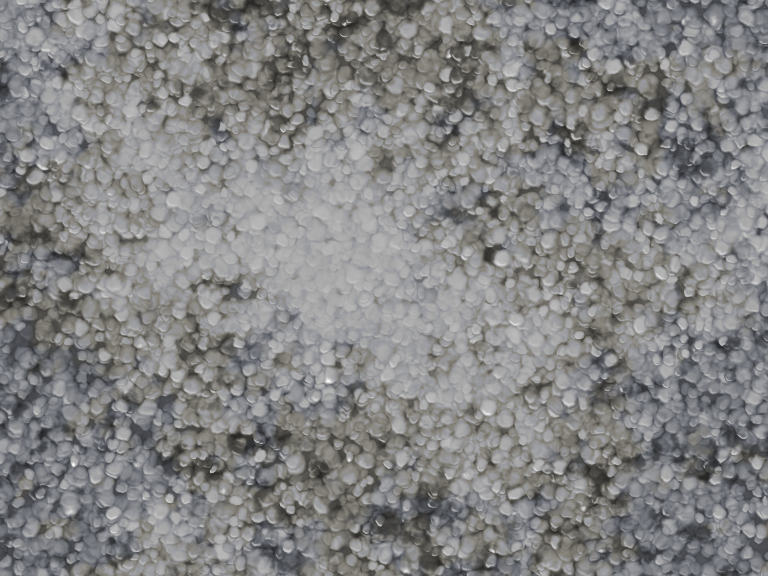
This texture is drawn by a WebGL 2 fragment shader. Its source:

```glsl
#version 300 es
precision highp float;
// A heap of small translucent ice beads with packed pale drifts and dark gaps.
// Jittered grids of soft, slightly bent discs are stacked from deep to top; a
// drift field of noise and broad mounds sets how densely and brightly they lie.
#define BEAD_CELL 0.028
#define LAYERS 6
#define EDGE_BLUR 0.26
#define BEAD_OPACITY 0.76
#define RIM_LIGHT 0.26
#define GAP_SHADOW 0.29
#define GAP_TONE 0.24
#define DRIFT_TONE 0.63
#define DRIFT_HAZE 0.60
#define PIT_DEPTH 0.50
#define BEND 0.014
#define LIFT 0.06

uniform vec2 u_resolution;
out vec4 fragColor;

// Integer hash: four values from 0 to 1 for a cell and a seed
vec4 hash4(vec2 cell, int seed) {
    uvec4 v = uvec4(ivec4(ivec2(cell), seed, 7));
    v = v * 1664525u + 1013904223u;
    v += v.yzxy * v.wxyz;
    v ^= v >> 16u;
    v += v.yzxy * v.wxyz;
    v ^= v >> 15u;
    return vec4(v & 65535u) / 65535.0;
}

float valueNoise(vec2 p, int seed) {
    vec2 cell = floor(p), f = fract(p);
    f = f * f * (3.0 - 2.0 * f);
    float bottom = mix(hash4(cell, seed).x, hash4(cell + vec2(1, 0), seed).x, f.x);
    float top = mix(hash4(cell + vec2(0, 1), seed).x, hash4(cell + vec2(1, 1), seed).x, f.x);
    return mix(bottom, top, f.y);
}

float fbm(vec2 p, int seed) {
    float sum = 0.0, weight = 0.5;
    for (int i = 0; i < 4; i++) {
        sum += weight * valueNoise(p, seed + i);
        p = mat2(0.8, -0.6, 0.6, 0.8) * p * 2.03 + 3.7;
        weight *= 0.5;
    }
    return sum / 0.9375;
}

// Soft elliptic mound, tilted by an angle
float mound(vec2 p, vec2 centre, vec2 size, float angle) {
    float c = cos(angle), s = sin(angle);
    vec2 q = mat2(c, -s, s, c) * (p - centre) / size;
    return exp(-dot(q, q));
}

// 0 in dark open places, 1 in packed pale drifts
float driftField(vec2 p) {
    float heap = mound(p, vec2(0.66, 0.52), vec2(0.58, 0.25), -0.45);
    heap = max(heap, 0.85 * mound(p, vec2(1.15, 0.56), vec2(0.28, 0.14), 0.4));
    float hollow = mound(p, vec2(1.2, 0.15), vec2(0.26, 0.2), 0.5);
    hollow += 0.7 * mound(p, vec2(0.03, 0.52), vec2(0.12, 0.2), 0.0);
    float broad = fbm(p * 3.6, 11) - 0.5;
    float clumps = fbm(p * 18.0, 23) - 0.5;
    float drift = 0.36 + 0.5 * heap - 0.25 * hollow + 0.6 * broad;
    return clamp(drift + (0.9 - 0.45 * heap) * clumps, 0.0, 1.0);
}

// Lays one sheet of beads over the tone below it
float beadLayer(float tone, vec2 p, float drift, int layer) {
    float turn = float(layer) * 1.1;
    mat2 spin = mat2(cos(turn), sin(turn), -sin(turn), cos(turn));
    vec2 g = spin * p / BEAD_CELL + float(layer) * 17.3;
    vec2 home = floor(g);
    vec2 lightDir = spin * normalize(vec2(-0.35, -0.9));
    for (int y = -1; y <= 1; y++)
    for (int x = -1; x <= 1; x++) {
        vec2 cell = home + vec2(x, y);
        vec4 h = hash4(cell, layer * 2 + 101);
        vec4 k = hash4(cell, layer * 2 + 102);
        vec2 offset = g - cell - 0.5 - 0.7 * (h.xy - 0.5);
        float radius = mix(0.28, 0.58, h.z * h.z * 0.6 + h.z * 0.4);
        float d = length(offset) / radius;
        float present = smoothstep(-0.06, 0.06, mix(0.45, 1.0, drift) - h.w);

        // Contact shadow, then the translucent body
        tone *= 1.0 - present * GAP_SHADOW * (1.0 - 0.4 * drift) * smoothstep(1.42, 0.95, d);
        float facing = dot(offset, lightDir) / (radius * max(d, 0.2));
        float rim = exp(-pow((d - 0.82) / 0.20, 2.0));
        float body = 0.56 + 0.15 * drift + 0.20 * (k.x - 0.5);
        body += rim * (RIM_LIGHT * smoothstep(0.2, 1.0, facing) * (0.3 + k.y) - 0.08);
        float cover = smoothstep(1.0 + EDGE_BLUR, 1.0 - EDGE_BLUR, d);
        tone = mix(tone, body, cover * present * BEAD_OPACITY * (0.6 + 0.55 * k.z));

        // A rare wet glint on the lit side
        vec2 spark = (offset - lightDir * radius * 0.55) / (radius * 0.33);
        tone += present * step(0.992, k.w) * 0.3 * exp(-dot(spark, spark));
    }
    return tone;
}

// Warm gaps in the middle, cool greys toward the borders, neutral lights
vec3 greyTint(vec2 p, float tone) {
    vec2 away = (p * u_resolution.y / u_resolution - 0.5) * 2.0;
    float border = smoothstep(0.35, 1.6, dot(away, away));
    float warm = 0.5 * fbm(p * 6.0, 71) + 0.5 * fbm(p * 24.0, 75) - 0.18 * border;
    warm = smoothstep(0.36, 0.50, warm) * smoothstep(0.61, 0.52, tone);
    vec3 cool = mix(vec3(0.965, 0.995, 1.06), vec3(0.99, 0.998, 1.03), smoothstep(0.42, 0.56, tone));
    vec3 tint = mix(cool, vec3(1.02, 1.0, 0.94), warm);
    return mix(tint, vec3(1.0), smoothstep(0.60, 0.66, tone));
}

void main() {
    vec2 p = gl_FragCoord.xy / u_resolution.y;
    float drift = driftField(p);
    vec2 bent = p + BEND * (vec2(fbm(p * 42.0, 81), fbm(p * 42.0, 91)) - 0.5);

    // Dark ground, then beads from deep to top
    float tone = GAP_TONE + 0.08 * (fbm(p * 40.0, 41) - 0.5);
    for (int i = 0; i < LAYERS; i++) tone = beadLayer(tone, bent, drift, i);

    // Small dark pits between the beads, outside the drifts
    float pit = smoothstep(0.53, 0.74, fbm(p * 27.0, 51)) * (1.0 - smoothstep(0.35, 0.85, drift));
    tone *= 1.0 - PIT_DEPTH * pit * smoothstep(0.66, 0.46, tone);

    // Packed drifts lose contrast; fine grain lies over everything
    tone = mix(tone, DRIFT_TONE, DRIFT_HAZE * smoothstep(0.5, 1.0, drift));
    tone += 0.06 * (fbm(p * 95.0, 61) - 0.5);

    // Scattered light lifts all but the brightest tones
    tone += LIFT * (1.0 - 0.6 * smoothstep(0.58, 0.72, tone));
    fragColor = vec4(clamp(tone * greyTint(p, tone), 0.0, 1.0), 1.0);
}
```
